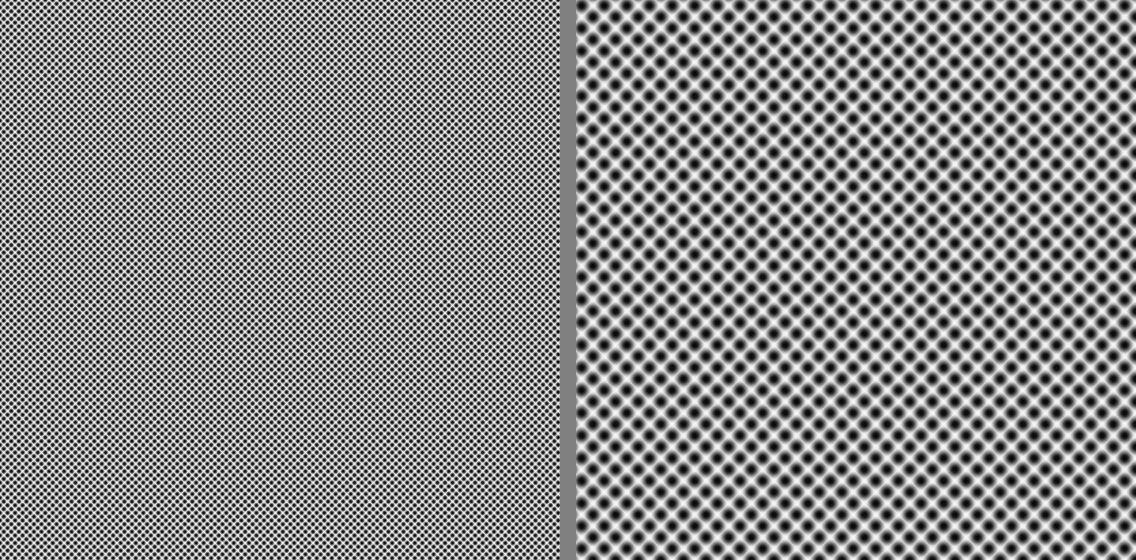
Left: the whole. Right: its middle third, enlarged.
Write a Shadertoy shader that draws this pattern.

```glsl
// A fine halftone screen: soft black dots on a pale ground, staggered like a
// checkerboard. Each point takes its distance to the nearest of two
// interleaved square lattices and maps it through a smooth tone ramp.

#define CELLS 74.25       // lattice periods across the canvas
#define PHASE vec2(0.0)   // lattice offset from the upper left corner, in cells
#define CORE_RADIUS 0.05  // where the dot starts to fade, in cells
#define RIM_RADIUS 0.47   // where the ground is fully pale, in cells
#define DOT_TONE 0.04
#define GROUND_TONE 0.96
#define MEAN_TONE 0.553   // flat grey once dots are too small to resolve

// Distance to the nearest point of a unit square lattice
float latticeDistance(vec2 p) {
    return length(fract(p + 0.5) - 0.5);
}

// Two lattices half a cell apart give the staggered rows
float staggeredDistance(vec2 p) {
    return min(latticeDistance(p), latticeDistance(p + 0.5));
}

void mainImage(out vec4 fragColor, in vec2 fragCoord) {
    // Canvas units, measured from the upper left corner
    vec2 uv = vec2(fragCoord.x, iResolution.y - fragCoord.y) / iResolution.y;
    vec2 cell = uv * CELLS + PHASE;

    // Soft dot profile
    float ground = smoothstep(CORE_RADIUS, RIM_RADIUS, staggeredDistance(cell));
    float tone = mix(DOT_TONE, GROUND_TONE, ground);

    // Fade to the average where a pixel spans much of a cell
    float pixelInCells = CELLS / iResolution.y;
    tone = mix(tone, MEAN_TONE, smoothstep(0.25, 0.6, pixelInCells));

    fragColor = vec4(vec3(tone), 1.0);
}
```
